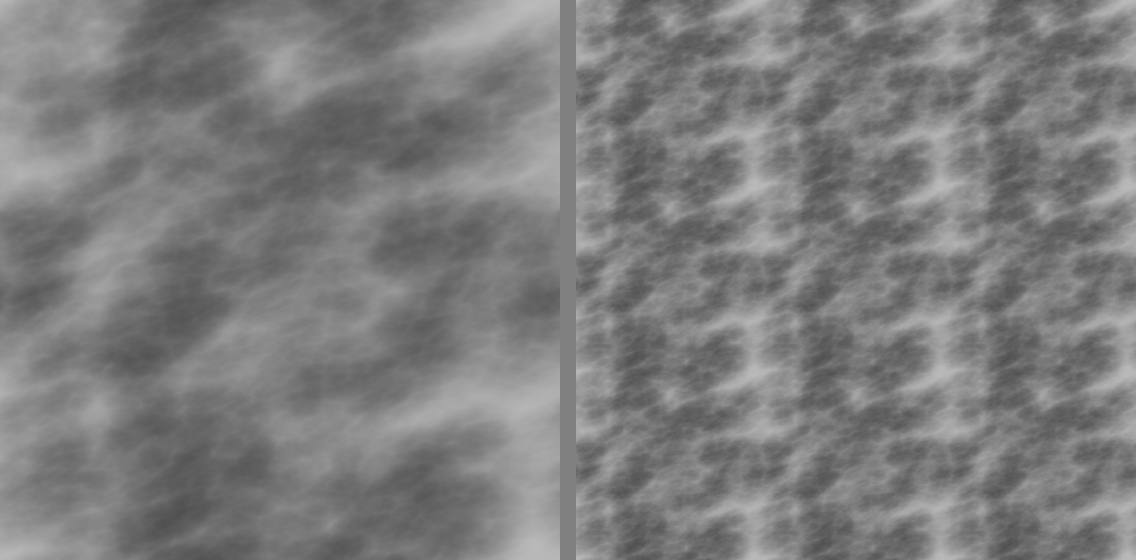
Left, the tile; right, the same tile 3 across and 3 down.
Reproduce this texture procedurally as a WebGL 2 fragment shader.

```glsl
#version 300 es
precision highp float;
// Soft grey clouds: slanted layers of smooth cellular noise that tile.

#define BASE_CELLS vec2(3.0, 5.0) // cells across and up in the coarsest layer
#define LAYERS 6
#define GAIN 0.53                 // strength of each finer layer
#define SOFTNESS 9.0              // lower values blur the creases
#define CELL_MEAN 0.155           // average of the cellular noise
#define BRIGHTNESS 0.453
#define CONTRAST 0.43
#define TONE_RANGE 0.32           // farthest a tone strays from BRIGHTNESS
#define WARP 0.006

const float TAU = 6.2831853;

uniform vec2 u_resolution;
out vec4 fragColor;

// Two random values in 0..1 for a cell of a layer.
vec2 hash2(vec2 cell, int layer) {
    uvec3 h = uvec3(uint(cell.x), uint(cell.y), uint(layer)) + 17u;
    h = h * 1664525u + 1013904223u;
    for (int i = 0; i < 2; i++) {
        h.x += h.y * h.z;
        h.y += h.z * h.x;
        h.z += h.x * h.y;
        h ^= h >> 16u;
    }
    return vec2(h.xy & 65535u) / 65536.0;
}

// Maps a cell of the sheared grid to its copy inside the base tile.
vec2 wrapCell(vec2 cell, vec2 cells, float shear) {
    float tile = floor((cell.x + 0.5) / cells.x);
    cell += tile * vec2(-cells.x, shear);
    cell.y -= cells.y * floor((cell.y + 0.5) / cells.y);
    return cell;
}

// Smooth squared distance to the nearest point: dark cores, bright creases.
float cellular(vec2 uv, vec2 cells, float shear, int layer) {
    vec2 p = vec2(cells.x * uv.x, cells.y * uv.y - shear * uv.x);
    vec2 home = floor(p);
    float sum = 0.0001;
    for (int y = -1; y <= 1; y++) {
        for (int x = -1; x <= 1; x++) {
            vec2 cell = home + vec2(x, y);
            vec2 toPoint = cell + hash2(wrapCell(cell, cells, shear), layer) - p;
            sum += exp(-SOFTNESS * dot(toPoint, toPoint));
        }
    }
    return -log(sum) / SOFTNESS;
}

void main() {
    vec2 uv = gl_FragCoord.xy / u_resolution;

    // Whole-period sines loosen the grid direction.
    uv += WARP * sin(TAU * (vec2(2.0, 3.0) * uv.yx + vec2(uv.x, -uv.y) + vec2(0.1, 0.6)));

    // Sum of layers, each twice as fine as the last and less slanted.
    float cloud = 0.0;
    float strength = 1.0;
    float scale = 1.0;
    for (int i = 0; i < LAYERS; i++) {
        float shear = scale + 1.0;
        float cellValue = cellular(uv, BASE_CELLS * scale, shear, i);
        cloud += strength * (cellValue - CELL_MEAN);
        strength *= GAIN;
        scale *= 2.0;
    }

    // Ease the extremes toward the tone limits.
    float grey = BRIGHTNESS + TONE_RANGE * tanh(CONTRAST * cloud / TONE_RANGE);
    fragColor = vec4(vec3(grey), 1.0);
}
```
